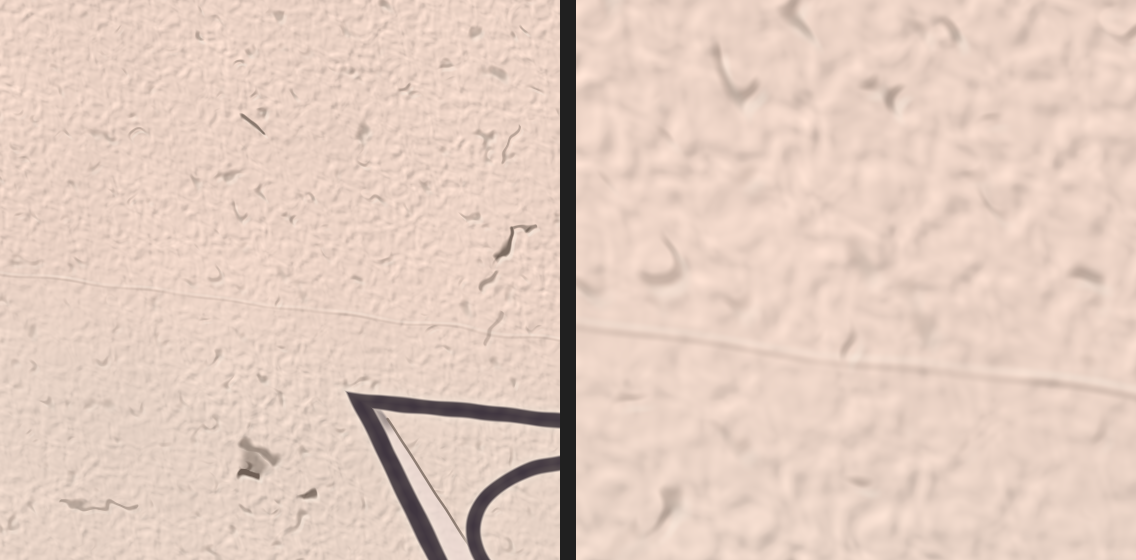
Left, the full canvas; right, a detail of the centre.
Give the GLSL for this texture, as a WebGL 1 fragment shader.

```glsl
precision highp float;
// Pinkish painted plaster: embossed gradient noise makes the fine grain, thin
// noise contours make short cracks, and chips, a long seam and dark painted
// strokes (a sharp wedge and an arc) are laid over it with distance functions.

uniform vec2 u_resolution;

const vec3 PLASTER = vec3(0.918, 0.821, 0.768);
const vec3 CHALK = vec3(0.975, 0.925, 0.875);
const vec3 SHADOW = vec3(0.43, 0.37, 0.33);
const vec3 PAINT = vec3(0.25, 0.21, 0.25);
const vec3 PAINT_WORN = vec3(0.34, 0.30, 0.31);
const vec2 LIGHT_STEP = vec2(0.0026, -0.0034);

vec2 hash2(vec2 p) {
  vec3 q = fract(p.xyx * vec3(0.1031, 0.1030, 0.0973));
  q += dot(q, q.yzx + 33.33);
  return fract((q.xx + q.yz) * q.zy);
}

float corner(vec2 cell, vec2 offset) {
  return dot(hash2(cell + offset) * 2.0 - 1.0, -offset);
}

// Gradient noise, about -0.7 to 0.7
float noise(vec2 p) {
  vec2 i = floor(p), f = fract(p);
  vec2 w = f * f * f * (f * (f * 6.0 - 15.0) + 10.0);
  vec2 e = vec2(0.0, 1.0);
  float a = corner(i, e.xx) + dot(hash2(i) * 2.0 - 1.0, f);
  float b = dot(hash2(i + e.yx) * 2.0 - 1.0, f - e.yx);
  float c = dot(hash2(i + e.xy) * 2.0 - 1.0, f - e.xy);
  float d = dot(hash2(i + e.yy) * 2.0 - 1.0, f - e.yy);
  return mix(mix(a, b, w.x), mix(c, d, w.x), w.y);
}

vec2 warp(vec2 p, float scale, float amount) {
  return p + amount * vec2(noise(p * scale + 17.0), noise(p * scale + 59.0));
}

float segment(vec2 p, vec2 a, vec2 b) {
  vec2 d = b - a;
  return length(p - a - d * clamp(dot(p - a, d) / dot(d, d), 0.0, 1.0));
}

// Signed distance to the line a-b, positive on its left
float side(vec2 p, vec2 a, vec2 b) {
  vec2 d = normalize(b - a);
  return dot(p - a, vec2(-d.y, d.x));
}

float relief(vec2 p) {
  vec2 q = warp(p, 30.0, 0.012);
  return noise(q * 64.0 + 5.0) + 0.42 * noise(q * 128.0 + 31.0);
}

// Short curved cracks: parts of the zero contours of noise
float cracks(vec2 p) {
  float line = 1.0 - smoothstep(0.02, 0.15, abs(noise(p * 34.0 + 71.0)));
  return line * smoothstep(0.16, 0.42, noise(p * 27.0 + 113.0));
}

float chip(vec2 p, vec2 a, vec2 b, float width) {
  return 1.0 - smoothstep(width * 0.2, width, segment(p, a, b));
}

// The larger chips and scrapes in the plaster
float chips(vec2 p) {
  vec2 q = warp(p, 38.0, 0.02);
  float s = 0.9 * chip(q, vec2(0.895, 0.540), vec2(0.912, 0.590), 0.008);
  s = max(s, 0.6 * chip(q, vec2(0.912, 0.590), vec2(0.955, 0.592), 0.006));
  s = max(s, 0.5 * chip(q, vec2(0.865, 0.490), vec2(0.885, 0.515), 0.010));
  s = max(s, 0.3 * chip(q, vec2(0.895, 0.440), vec2(0.865, 0.385), 0.006));
  s = max(s, 0.4 * chip(q, vec2(0.930, 0.780), vec2(0.900, 0.710), 0.006));
  s = max(s, 0.8 * chip(q, vec2(0.435, 0.790), vec2(0.468, 0.760), 0.007));
  s = max(s, 0.4 * chip(q, vec2(0.110, 0.105), vec2(0.240, 0.092), 0.006));
  s = max(s, 0.8 * chip(q, vec2(0.535, 0.110), vec2(0.565, 0.122), 0.009));
  s = max(s, 0.6 * chip(q, vec2(0.438, 0.205), vec2(0.490, 0.183), 0.015));
  s = max(s, 0.5 * chip(q, vec2(0.448, 0.185), vec2(0.455, 0.165), 0.026));
  return max(s, 1.1 * chip(q, vec2(0.435, 0.152), vec2(0.456, 0.153), 0.012));
}

// Outer edge of the wedge, its sides moved inward by the given widths
float wedge(vec2 p, vec2 inset) {
  vec2 tip = vec2(0.618, 0.301);
  float top = side(p, tip, vec2(1.0, 0.262)) + inset.x;
  float left = side(p, vec2(0.765, 0.0), tip) + inset.y;
  return max(top, left);
}

float arc(vec2 p) {
  vec2 radii = vec2(0.185, 0.125);
  vec2 q = (p - vec2(1.03, 0.05)) / radii;
  float r = length(q);
  return abs(r * (r - 1.0) / max(length(q / radii), 0.001)) - 0.0125;
}

void main() {
  vec2 p = gl_FragCoord.xy / u_resolution;

  // Plaster grain, rougher in patches and around the broken spot
  float broken = exp(-dot((p - vec2(0.5, 0.11)) * vec2(9.0, 8.0), (p - vec2(0.5, 0.11)) * vec2(9.0, 8.0)));
  float seam = p.y - (0.517 - 0.122 * p.x) - 0.012 * noise(p * 9.0);
  float rough = 0.78 + 0.6 * noise(p * 5.0 + 3.0) + 0.25 * smoothstep(-0.02, 0.05, seam) + 0.6 * broken;
  float slope = relief(p + LIGHT_STEP) - relief(p - LIGHT_STEP);
  float tone = rough * (0.095 * slope - 0.07 * max(-slope - 0.2, 0.0));
  tone += 0.03 * noise(p * 3.0 + 41.0) + 0.02 * noise(p * 14.0);
  vec3 color = PLASTER * (1.0 + tone);
  color += vec3(-0.012, 0.004, 0.006) * smoothstep(0.1, -0.25, seam);

  // Cracks, chips and the seam, each with a lit lower edge
  float dark = 0.36 * rough * cracks(p) + chips(p);
  vec2 lit = p - 2.0 * LIGHT_STEP;
  float bright = 0.4 * rough * cracks(lit) + 0.6 * chips(lit);
  float seamFade = 0.5 + 0.7 * noise(p * 12.0 + 7.0);
  bright += 0.5 * seamFade * (1.0 - smoothstep(0.0, 0.004, abs(seam)));
  dark += 0.25 * seamFade * (1.0 - smoothstep(0.0, 0.004, abs(seam + 0.005)));
  color = mix(color, CHALK, clamp(bright, 0.0, 0.8));
  color = mix(color, SHADOW, clamp(dark, 0.0, 1.0));

  // Pale strip inside the wedge, ending in a thin scratch
  vec2 q = warp(p, 16.0, 0.004);
  float inner = wedge(q, vec2(0.026, 0.031));
  float scratch = side(q, vec2(0.838, 0.025), vec2(0.692, 0.252));
  float strip = smoothstep(0.003, -0.003, max(inner, -scratch));
  float smudge = smoothstep(0.045, 0.012, length(q - vec2(0.676, 0.257)));
  color = mix(color, vec3(0.92, 0.85, 0.83), 0.7 * strip);
  color = mix(color, PAINT_WORN, 0.6 * strip * smudge);
  float hair = segment(q, vec2(0.838, 0.025), vec2(0.692, 0.252));
  color = mix(color, SHADOW, 0.75 * smoothstep(0.0035, 0.001, hair));

  // Painted strokes with a light fringe and a worn core
  float stroke = min(max(wedge(q, vec2(0.0)), -inner), arc(q));
  color = mix(color, CHALK, 0.65 * exp(-max(stroke, 0.0) / 0.006));
  float wear = clamp(0.4 + 0.8 * noise(p * 40.0) + 45.0 * (stroke + 0.008), 0.0, 1.0);
  color = mix(color, mix(PAINT, PAINT_WORN, wear), smoothstep(0.0028, -0.0028, stroke));

  gl_FragColor = vec4(clamp(color, 0.0, 1.0), 1.0);
}
```
